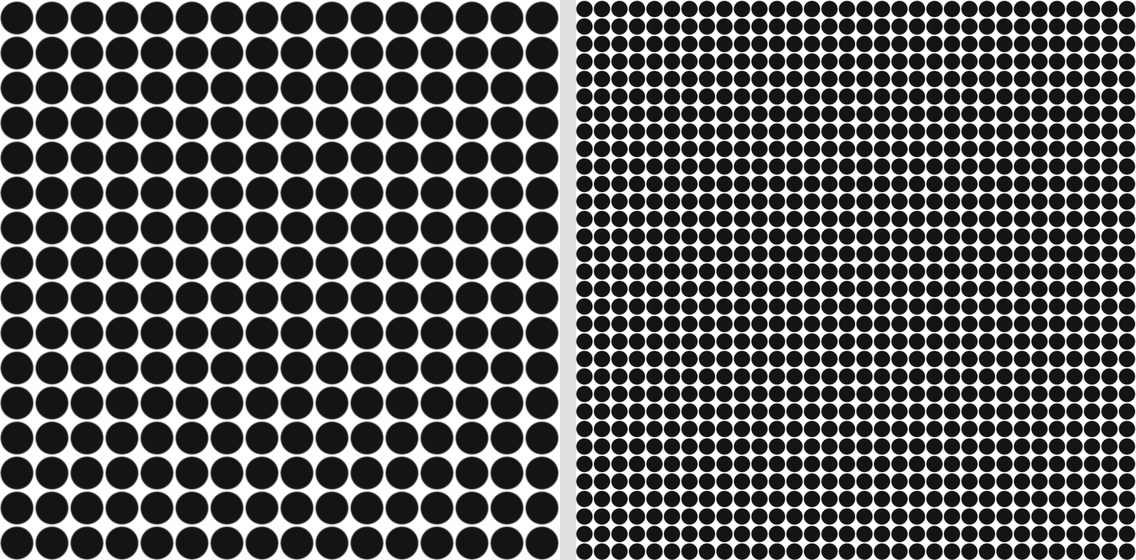
Left: one tile. Right: repeated 2 by 2.
A three.js fragment shader for this pattern:

```glsl
// Draws a regular 16 by 16 grid of near-black dots on white.
// Each cell repeats one circle distance function with a softened rim;
// the whole number of cells makes the tile seamless.

varying vec2 vUv;

const float REPEATS = 16.0;
const vec2 DOT_CENTER = vec2(0.485);   // in cell units
const float DOT_RADIUS = 0.466;
const float RIM_SOFTNESS = 0.032;
const vec3 PAPER = vec3(1.0);
const vec3 INK = vec3(0.08);

// Position relative to the nearest dot centre, in cell units
vec2 repeatCell(vec2 uv, float repeats, vec2 center) {
  return fract(uv * repeats - center + 0.5) - 0.5;
}

// Signed distance to a circle around the origin
float circleDistance(vec2 p, float radius) {
  return length(p) - radius;
}

// Coverage: 1 inside the shape, 0 outside, smooth between
float coverage(float dist, float softness) {
  return 1.0 - smoothstep(-softness, softness, dist);
}

void main() {
  vec2 p = repeatCell(vUv, REPEATS, DOT_CENTER);
  float dotMask = coverage(circleDistance(p, DOT_RADIUS), RIM_SOFTNESS);
  gl_FragColor = vec4(mix(PAPER, INK, dotMask), 1.0);
}
```
